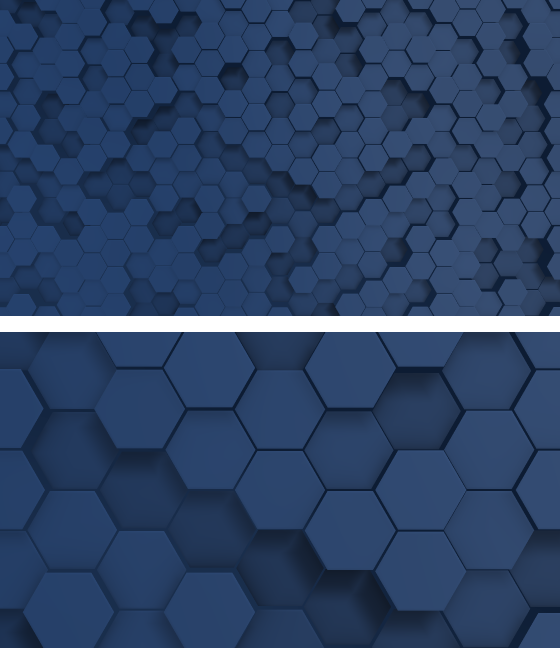
Top, the full canvas; bottom, a detail of the centre.
Give the GLSL for this pattern, as a Shadertoy shader.

```glsl
// Draws a field of blue hexagonal columns at uneven heights, seen from above.

const float PITCH = 0.082;        // row spacing in canvas heights
const float COLUMN = 0.8660254;   // column spacing relative to row spacing
const float PARALLAX = 0.048;     // enlargement of the tallest column
const float SEAM = 0.014;         // half width of the gap between tops
const int SAMPLES = 3;            // antialiasing samples per axis

const vec3 LEFT_BLUE = vec3(0.143, 0.248, 0.412);
const vec3 RIGHT_BLUE = vec3(0.212, 0.300, 0.442);
const vec3 WALL_DARK = vec3(0.05, 0.11, 0.20);
const vec3 WALL_LIT = vec3(0.10, 0.18, 0.30);
const vec2 LIGHT = vec2(0.55, 0.835);

float hash(vec2 cell) {
    vec3 v = fract(cell.xyx * vec3(0.1031, 0.1030, 0.0973));
    v += dot(v, v.yzx + 33.33);
    return fract((v.x + v.y) * v.z);
}

// Flat-topped hexagon with unit height
float hexDistance(vec2 p) {
    p = abs(p);
    return max(p.y, p.x * COLUMN + p.y * 0.5) - 0.5;
}

float stagger(float column) {
    return 0.5 * mod(column, 2.0);
}

vec2 nearbyCell(vec2 p, vec2 offset) {
    float column = round(p.x / COLUMN) + offset.x;
    return vec2(column, round(p.y - stagger(column)) + offset.y);
}

// Steps through a 3 by 3 block of neighbours
vec2 blockOffset(int i) {
    return vec2(float(i % 3), float(i / 3)) - 1.0;
}

vec2 cellCentre(vec2 cell) {
    return vec2(cell.x * COLUMN, cell.y + stagger(cell.x));
}

// Most columns stand nearly level; a few sink deep
float cellHeight(vec2 cell) {
    float depth = hash(cell + 71.0);
    return 1.0 - depth * depth;
}

float perspective(float height) {
    return 1.0 + PARALLAX * height;
}

// Contact darkening and a soft shadow from taller neighbours
float neighbourShade(vec2 p, float height) {
    float contact = 0.0;
    float shadow = 0.0;
    for (int i = 0; i < 9; i++) {
        vec2 cell = nearbyCell(p, blockOffset(i));
        float rise = max(cellHeight(cell) - height, 0.0);
        vec2 local = p - cellCentre(cell);
        float gap = max(hexDistance(local), 0.0);
        float blocked = hexDistance(local + LIGHT * rise * 0.45);
        contact = max(contact, rise * exp(-7.0 * gap));
        shadow = max(shadow, rise * (1.0 - smoothstep(-0.16, 0.16, blocked)));
    }
    return (1.0 - 0.38 * contact) * (1.0 - 0.38 * shadow);
}

vec3 surfaceBlue(vec2 q, float aspect) {
    float across = smoothstep(-0.28, 0.36, q.x / aspect + 0.10 * q.y);
    float drift = sin(q.x * 5.0 + q.y * 3.0) + 0.5 * sin(q.y * 9.0 - q.x * 4.0);
    return mix(LEFT_BLUE, RIGHT_BLUE, across) * (1.0 + 0.015 * drift);
}

vec3 shadeTop(vec2 p, vec2 cell, float height, vec3 blue) {
    vec2 local = p - cellCentre(cell);
    float inset = -hexDistance(local) - SEAM;
    float rim = 1.0 - smoothstep(0.0, 0.035, inset);
    float facing = dot(normalize(local + 1e-4), LIGHT);
    float tone = mix(0.80, 1.01, smoothstep(0.0, 0.7, height));
    tone *= 1.0 + 0.03 * (hash(cell + 19.0) - 0.5);
    tone *= 1.0 + 0.07 * rim * facing;
    return blue * tone * neighbourShade(p, height);
}

vec3 renderColumns(vec2 q, float aspect) {
    vec2 view = q / PITCH;
    vec2 middle = view / perspective(0.6);
    float topHeight = -1.0;
    vec2 topCell = vec2(0.0);

    // The tallest projected top covering this point is the visible one
    for (int i = 0; i < 9; i++) {
        vec2 cell = nearbyCell(middle, blockOffset(i));
        float height = cellHeight(cell);
        vec2 local = view / perspective(height) - cellCentre(cell);
        if (hexDistance(local) < -SEAM && height > topHeight) {
            topHeight = height;
            topCell = cell;
        }
    }

    // Uncovered points show side walls, which face the canvas centre
    if (topHeight < 0.0) {
        float lit = dot(-normalize(q + 1e-4), LIGHT);
        return mix(WALL_DARK, WALL_LIT, smoothstep(-0.5, 1.0, lit));
    }
    vec2 p = view / perspective(topHeight);
    return shadeTop(p, topCell, topHeight, surfaceBlue(q, aspect));
}

void mainImage(out vec4 fragColor, in vec2 fragCoord) {
    float aspect = iResolution.x / iResolution.y;
    vec3 total = vec3(0.0);
    for (int i = 0; i < SAMPLES * SAMPLES; i++) {
        vec2 jitter = blockOffset(i) / float(SAMPLES);
        vec2 q = (fragCoord + jitter - 0.5 * iResolution.xy) / iResolution.y;
        total += renderColumns(q, aspect);
    }
    fragColor = vec4(total / float(SAMPLES * SAMPLES), 1.0);
}
```
